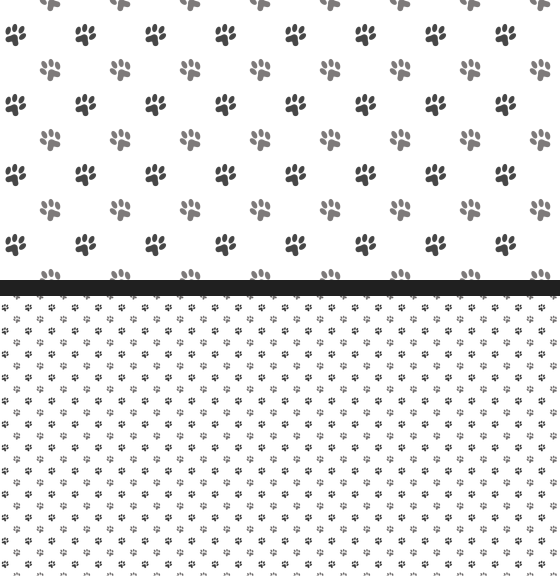
Top, the tile; bottom, the same tile 3 across and 3 down.
Write a WebGL 1 fragment shader that draws this pattern.

```glsl
precision highp float;
// Paw prints on white in an 8 by 4 grid of cells: a dark print in each cell
// and a grey, mirrored one half a cell away. Each print is a union of
// distance fields: four tilted ellipses for toes, two blended capsules for the pad.
uniform vec2 u_resolution;

// Approximate distance to an ellipse leaning clockwise from upright.
float toe(vec2 p, vec2 center, float lean) {
  vec2 radii = vec2(0.036, 0.058);
  float c = cos(lean), s = sin(lean);
  p -= center;
  p = vec2(c * p.x - s * p.y, s * p.x + c * p.y);
  float k = length(p / radii);
  return k * (k - 1.0) / max(length(p / (radii * radii)), 0.001);
}

float capsule(vec2 p, vec2 a, vec2 b, float radius) {
  vec2 ab = b - a;
  float t = clamp(dot(p - a, ab) / dot(ab, ab), 0.0, 1.0);
  return length(p - a - ab * t) - radius;
}

float smoothMin(float a, float b, float k) {
  float h = max(k - abs(a - b), 0.0) / k;
  return min(a, b) - 0.25 * h * h * k;
}

float paw(vec2 p) {
  // Pad: two lobes that meet below the toes
  vec2 crown = vec2(-0.015, -0.038);
  float leftLobe = capsule(p, crown, vec2(-0.1, -0.062), 0.041);
  float lowerLobe = capsule(p, crown, vec2(0.002, -0.118), 0.041);
  float d = smoothMin(leftLobe, lowerLobe, 0.025);

  // Toes: an arc from upper left to lower right
  d = min(d, toe(p, vec2(-0.103, 0.062), 0.28));
  d = min(d, toe(p, vec2(-0.01, 0.1), 0.15));
  d = min(d, toe(p, vec2(0.087, 0.075), 0.52));
  return min(d, toe(p, vec2(0.102, -0.022), 0.85));
}

// Offset from the nearest repeat of a point in the unit cell
vec2 wrapAround(vec2 p, vec2 center) {
  return fract(p - center + 0.5) - 0.5;
}

void main() {
  vec2 cell = gl_FragCoord.xy / u_resolution * vec2(8.0, 4.0);
  float edge = 0.65 * 4.0 / u_resolution.y;

  float dark = paw(wrapAround(cell, vec2(0.22, 0.5)));
  float grey = paw(wrapAround(cell, vec2(0.72, 0.0)) * vec2(-1.0, 1.0));

  vec3 color = vec3(1.0);
  color = mix(color, vec3(0.49, 0.48, 0.48), 1.0 - smoothstep(-edge, edge, grey));
  color = mix(color, vec3(0.28), 1.0 - smoothstep(-edge, edge, dark));
  gl_FragColor = vec4(color, 1.0);
}
```
